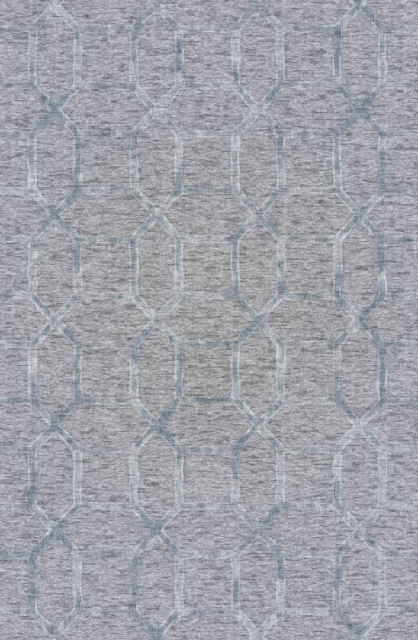
Give the GLSL for this pattern, as a Shadertoy shader.

```glsl
float hash(vec2 p) {
    vec3 q = fract(p.xyx * vec3(0.1031, 0.1030, 0.0973));
    q += dot(q, q.yzx + 33.33);
    return fract((q.x + q.y) * q.z);
}

float noise(vec2 p) {
    vec2 i = floor(p), f = fract(p);
    f = f * f * (3.0 - 2.0 * f);
    return mix(mix(hash(i), hash(i + vec2(1, 0)), f.x),
               mix(hash(i + vec2(0, 1)), hash(i + vec2(1, 1)), f.x), f.y);
}

float segmentDistance(vec2 p, vec2 a, vec2 b) {
    vec2 ab = b - a;
    return length(p - a - ab * clamp(dot(p - a, ab) / dot(ab, ab), 0.0, 1.0));
}

// Distances to the diagonal, upright and level bands around the nearest node
vec3 latticeDistances(vec2 p) {
    vec2 cell = vec2(0.243, 0.2515);
    vec2 q = abs(p - cell * round(p / cell));
    vec2 bend = vec2(0.054, 0.058);
    return vec3(segmentDistance(q, vec2(0), bend),
                segmentDistance(q, bend, vec2(bend.x, cell.y)),
                segmentDistance(q, bend, vec2(cell.x, bend.y)));
}

// Short horizontal yarns, fine knots and dark gaps
float weave(vec2 p) {
    float yarn = 0.08 * (noise(p * vec2(38, 200)) - 0.5);
    yarn += 0.14 * (noise(p * vec2(130, 330) + 17.0) - 0.5);
    float knots = 0.13 * (noise(p * vec2(310, 340) + 33.0) - 0.5);
    float gap = smoothstep(0.60, 0.85, noise(p * vec2(48, 240) + 51.0));
    return yarn + knots - 0.10 * gap + 0.014;
}

void mainImage(out vec4 fragColor, in vec2 fragCoord) {
    vec2 p = (fragCoord - 0.5 * iResolution.xy) / iResolution.x;
    float aa = 1.0 / iResolution.x;

    // Woven ground, warmer toward the middle
    float relief = weave(p + 20.0);
    float cloud = noise(p * 5.0 + 40.0) - 0.5;
    vec3 ground = mix(vec3(0.632, 0.630, 0.640), vec3(0.636, 0.638, 0.672),
                      smoothstep(0.1, 0.65, length(p)));
    vec3 color = ground + relief + 0.015 * cloud;

    // Slightly uneven silky bands
    vec2 wobble = vec2(noise(p * 45.0 + 70.0), noise(p * 45.0 + 90.0)) - 0.5;
    vec3 bands = latticeDistances(p + vec2(0.1255, 0.0) + 0.005 * wobble);
    float d = min(bands.x, min(bands.y, bands.z));
    float level = step(bands.z, min(bands.x, bands.y));
    float diagonal = step(bands.x, min(bands.y, bands.z));
    float halfWidth = 0.0112 - 0.002 * level;
    float band = 1.0 - smoothstep(halfWidth - aa, halfWidth + aa, d);
    float rim = smoothstep(0.004, 0.008, d) * band;

    // Patchy sheen swings each band between blue grey and silver
    float sheen = 0.5 * noise(p * 12.0 + 30.0) + 0.5 * noise(p * vec2(65, 38) + 60.0);
    float silver = smoothstep(0.32, 0.68, sheen + 0.14 * rim - 0.07 * diagonal);
    vec3 silk = mix(vec3(0.485, 0.535, 0.580), vec3(0.715, 0.730, 0.752), silver);
    silk += 0.14 * (noise(p * vec2(290, 90) + 80.0) - 0.5) + 0.55 * relief;

    float wear = mix(0.45, 0.95, noise(p * 26.0 + 110.0)) * (1.0 - 0.25 * level);
    color = mix(color, silk, band * wear);
    color += 0.06 * rim * noise(p * 30.0 + 140.0);

    // Soft carved shadow beside the pile
    color -= 0.025 * (1.0 - smoothstep(0.011, 0.018, d)) * (1.0 - band);
    fragColor = vec4(clamp(color, 0.0, 1.0), 1.0);
}
```
